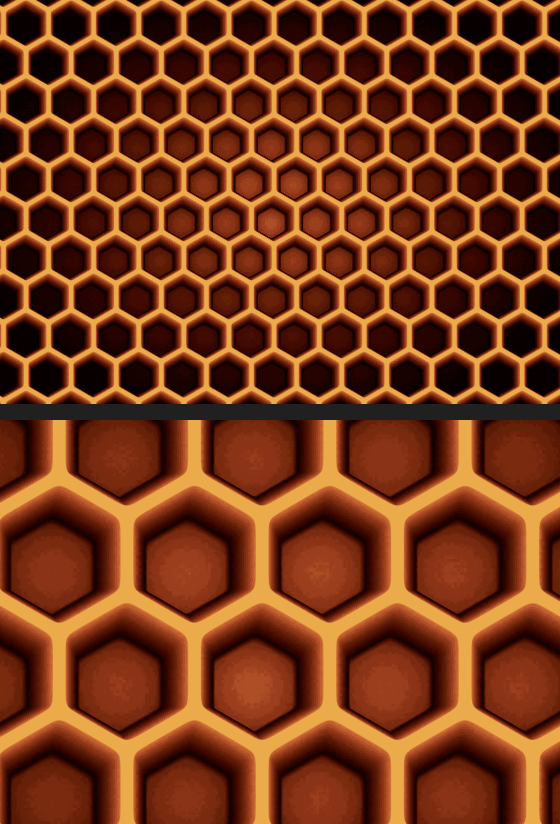
Top, the full canvas; bottom, a detail of the centre.
Write a Shadertoy shader that draws this pattern.

```glsl
// Honeycomb of pointy-top hexagonal wells seen slightly from the lower left.
// Each well has a bright rim, walls that sink into shadow and a glowing floor;
// the floors fade to black away from the middle of the canvas.

const float PITCH = 0.08053;               // cell spacing, in canvas widths
const vec2 ANCHOR = vec2(0.4491, 0.4010);  // centre of one cell
const float RIM = 0.047;                   // half width of a rim, in cells
const float WALL = 0.15;                   // mean visible wall width
const float TILT = 0.11;                   // wall width change with direction
const vec2 VIEW = vec2(0.5, 0.866);        // side whose wall shows most

float hash(vec2 p) {
    vec3 q = fract(vec3(p.xyx) * 0.1031);
    q += dot(q, q.yzx + 33.33);
    return fract((q.x + q.y) * q.z);
}

// Offset from the nearest centre of a triangular lattice
vec2 hexLocal(vec2 p) {
    vec2 s = vec2(1.0, sqrt(3.0));
    vec2 a = p - s * round(p / s);
    vec2 q = p - 0.5 * s;
    vec2 b = q - s * round(q / s);
    return dot(a, a) < dot(b, b) ? a : b;
}

// x: distance inside the rim, y: depth down the wall (1 at the floor)
vec2 wellProfile(vec2 p, float rim, vec2 view) {
    const float SHARP_RIM = 45.0, SHARP_WALL = 14.0;
    vec2 sum = vec2(0.0);
    for (int i = 0; i < 6; i++) {
        float angle = radians(60.0 * float(i));
        vec2 n = vec2(cos(angle), sin(angle));
        float inside = 0.5 - rim - dot(p, n);
        float depth = inside / (WALL + TILT * dot(n, view));
        sum += exp(-vec2(SHARP_RIM * inside, SHARP_WALL * depth));
    }
    return -log(sum) / vec2(SHARP_RIM, SHARP_WALL);
}

// Ramp from near black through brown and rust to amber
vec3 waxRamp(float tone) {
    float t = clamp(tone, 0.0, 1.0) * 5.0;
    vec3 c = mix(vec3(0.03, 0.00, 0.00), vec3(0.22, 0.02, 0.00), clamp(t, 0.0, 1.0));
    c = mix(c, vec3(0.37, 0.11, 0.02), clamp(t - 1.0, 0.0, 1.0));
    c = mix(c, vec3(0.58, 0.22, 0.10), clamp(t - 2.0, 0.0, 1.0));
    c = mix(c, vec3(0.81, 0.42, 0.21), clamp(t - 3.0, 0.0, 1.0));
    return mix(c, vec3(0.92, 0.67, 0.29), clamp(t - 4.0, 0.0, 1.0));
}

// Soft posterised steps
float softBands(float tone, float count) {
    float x = tone * count;
    return (floor(x) + smoothstep(0.2, 0.8, fract(x))) / count;
}

// Floor light: a round glow inside the cell, dimmed by distance from the middle
float floorTone(vec2 local, float fromMiddle, float variation) {
    vec2 glowCentre = -1.3 * TILT * VIEW;
    float r = length(local - glowCentre) / 0.46;
    float glow = max(1.0 - r * r, 0.0);
    float fade = 1.0 - smoothstep(0.05, 1.18, fromMiddle);
    return 0.66 * sqrt(glow) * fade * variation;
}

void mainImage(out vec4 fragColor, in vec2 fragCoord) {
    vec2 pos = fragCoord / iResolution.x;
    vec2 uv = fragCoord / iResolution.xy;
    vec2 grid = (pos - ANCHOR) / PITCH;
    vec2 local = hexLocal(grid);
    vec2 cellId = round((grid - local) * vec2(2.0, 2.0 / sqrt(3.0)));
    float fromMiddle = length((uv - vec2(0.5, 0.49)) * 2.0);

    // Walls darken with depth, then the floor takes over
    vec2 well = wellProfile(local, RIM, VIEW);
    float depth = well.y * (1.0 + 0.15 * fromMiddle);
    float wall = 0.82 * clamp(1.0 - depth, 0.0, 1.0);
    float variation = mix(0.95, 1.05, hash(cellId + 50.0));
    float base = floorTone(local, fromMiddle, variation);
    float tone = max(wall, base * smoothstep(0.85, 1.15, well.y));

    // Fine grain breaks up the bands
    float grain = hash(floor(pos * 512.0)) - 0.5;
    tone = softBands(max(tone + 0.025 * grain, 0.0), 16.0);

    // Amber rim on top
    float edge = 0.75 / (iResolution.x * PITCH);
    float rim = 1.0 - smoothstep(-edge, edge, well.x);
    fragColor = vec4(mix(waxRamp(tone), waxRamp(1.0), rim), 1.0);
}
```
